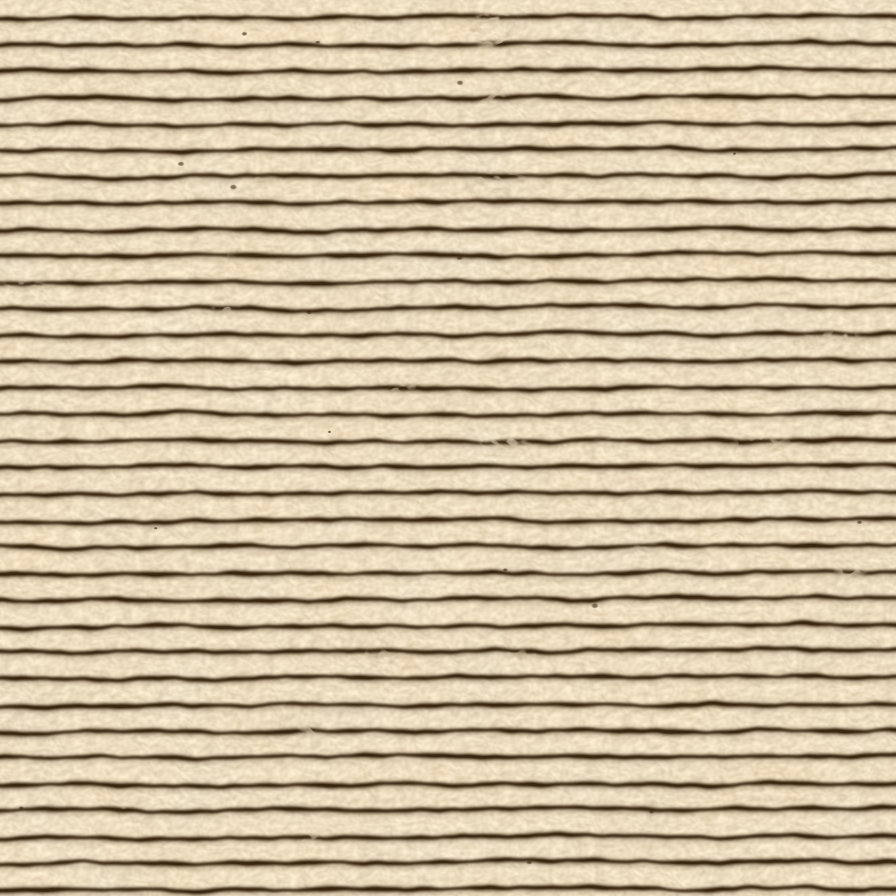
Reproduce this texture procedurally as a WebGL 2 fragment shader.

```glsl
#version 300 es
precision highp float;

uniform vec2 u_resolution;
out vec4 fragColor;

const vec3 PAPER_LIGHT = vec3(0.99, 0.93, 0.82);
const vec3 PAPER_SHADE = vec3(0.85, 0.78, 0.66);
const vec3 GROOVE_DARK = vec3(0.22, 0.15, 0.06);

const float ROWS = 33.93;         // grooves per canvas height
const float FIRST_GROOVE = 0.25;  // height of the lowest groove, in rows
const float TILT = 0.09;          // rise from left to right, in rows
const float GROOVE_WIDTH = 0.075; // soft half width, in rows

vec2 hash2(vec2 cell) {
    vec3 q = fract(cell.xyx * vec3(0.1031, 0.1030, 0.0973));
    q += dot(q, q.yzx + 33.33);
    return fract((q.xx + q.yz) * q.zy);
}

float cornerSlope(vec2 cell, vec2 offset) {
    float angle = 6.2832 * hash2(cell).x;
    return dot(vec2(cos(angle), sin(angle)), offset);
}

float gradientNoise(vec2 p) {
    vec2 i = floor(p);
    vec2 f = p - i;
    vec2 u = f * f * f * (f * (f * 6.0 - 15.0) + 10.0);
    vec2 e = vec2(1.0, 0.0);
    float low = mix(cornerSlope(i, f), cornerSlope(i + e.xy, f - e.xy), u.x);
    float high = mix(cornerSlope(i + e.yx, f - e.yx), cornerSlope(i + e.xx, f - e.xx), u.x);
    return mix(low, high, u.y);
}

// Uneven height of one groove: a drift shared by neighbours plus its own waver
float grooveWander(float x, float row) {
    float shared = gradientNoise(vec2(x * 7.0, row * 0.23 + 4.3));
    float own = gradientNoise(vec2(x * 17.0, row * 7.37 + 0.5));
    float jitter = gradientNoise(vec2(x * 48.0, row * 5.71 + 90.5));
    float offset = hash2(vec2(row, 61.0)).x - 0.5;
    return 0.13 * shared + 0.11 * own + 0.05 * jitter + 0.07 * offset;
}

// Darkness of the nearest groove, with changing weight along its length
float grooveInk(vec2 p, float scuff) {
    float height = p.y * ROWS - FIRST_GROOVE - TILT * (p.x - 0.5);
    float row = floor(height + 0.5);
    float d = height - row - grooveWander(p.x, row);
    float weight = gradientNoise(vec2(p.x * 26.0, row * 3.17 + 30.5));
    float width = GROOVE_WIDTH * (1.0 + 0.35 * weight);
    float core = exp(-0.5 * d * d / (width * width));
    float lowerShade = 0.10 * exp(-pow((d + 0.16) / 0.12, 2.0));
    return core * (0.94 + 0.25 * weight) * (1.0 - 0.7 * scuff) + lowerShade;
}

// Fine pressed fibre, slightly longer across than down
float paperGrain(vec2 p) {
    vec2 bent = p + 0.006 * gradientNoise(p * 35.0);
    float broad = gradientNoise(p * vec2(9.0, 13.0));
    float coarse = gradientNoise(bent * vec2(75.0, 135.0) + 17.0);
    float fine = gradientNoise(bent * vec2(170.0, 220.0) + 53.0);
    return 0.12 * broad + 0.55 * coarse + 0.50 * fine;
}

// Rare small dark flecks, at most one in each cell
float flecks(vec2 p, float cells, float chance) {
    vec2 cell = floor(p * cells);
    vec2 place = 0.2 + 0.6 * hash2(cell + 7.0);
    vec2 pick = hash2(cell + 131.0);
    vec2 d = (fract(p * cells) - place) / cells;
    float radius = mix(0.002, 0.004, pick.y);
    float present = step(pick.x, chance);
    return present * (1.0 - smoothstep(0.3, 1.0, length(d * vec2(0.8, 1.1)) / radius));
}

// Sparse rubbed patches that break up the grooves
float scuffs(vec2 p) {
    float patches = smoothstep(0.36, 0.52, gradientNoise(p * vec2(10.0, 17.0) + 211.0));
    float streaks = smoothstep(-0.05, 0.25, gradientNoise(p * vec2(85.0, 110.0) + 71.0));
    return patches * streaks;
}

void main() {
    vec2 p = gl_FragCoord.xy / u_resolution;

    // Warm mottled paper
    float scuff = scuffs(p);
    float shade = clamp(0.40 - 0.95 * paperGrain(p) + 0.35 * scuff, 0.0, 1.3);
    vec3 color = mix(PAPER_LIGHT, PAPER_SHADE, shade);
    float tint = gradientNoise(p * 12.0 + 37.0);
    color += 0.02 * tint * vec3(0.4, -0.3, -1.0);

    // Grooves and flecks
    float ink = clamp(grooveInk(p, scuff), 0.0, 1.0);
    color = mix(color, GROOVE_DARK, ink);
    color = mix(color, GROOVE_DARK, 0.6 * flecks(p, 13.0, 0.10));

    fragColor = vec4(clamp(color, 0.0, 1.0), 1.0);
}
```
